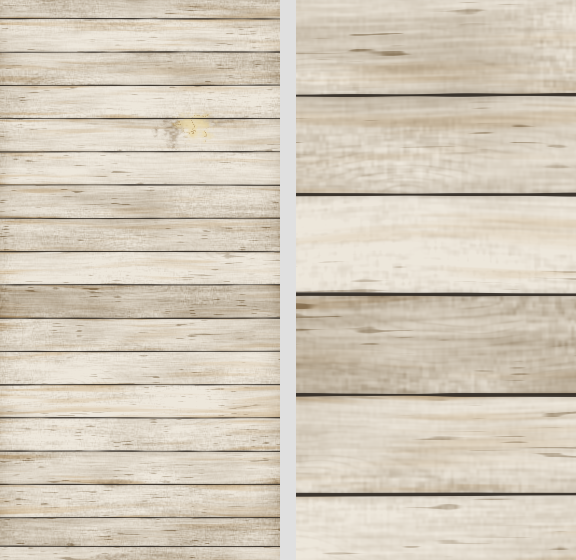
Left, the full canvas; right, a detail of the centre.
This texture is drawn by a Shadertoy shader. Its source:

```glsl
float hash(vec2 p) {
    vec3 q = fract(vec3(p.xyx) * 0.1031);
    q += dot(q, q.yzx + 33.33);
    return fract((q.x + q.y) * q.z);
}

float noise(vec2 p) {
    vec2 i = floor(p), f = fract(p);
    f = f * f * (3.0 - 2.0 * f);
    return mix(mix(hash(i), hash(i + vec2(1, 0)), f.x),
               mix(hash(i + vec2(0, 1)), hash(i + vec2(1, 1)), f.x), f.y);
}

float fbm(vec2 p) {
    float sum = 0.0, amp = 0.5;
    for (int i = 0; i < 4; i++) {
        sum += amp * noise(p);
        p = p * 2.03 + 17.3;
        amp *= 0.5;
    }
    return sum / 0.9375;
}

// Soft ragged spot, 1 in its middle
float spot(vec2 p, vec2 centre, vec2 size) {
    float ragged = 1.8 * (fbm(p * vec2(90, 130)) - 0.5);
    return 1.0 - smoothstep(0.2, 1.2, length((p - centre) / size) + ragged);
}

// Average paint wear of each plank, top to bottom
const float plankWear[18] = float[18](
    0.36, 0.25, 0.43, 0.20, 0.24, 0.22, 0.38, 0.41, 0.16,
    0.58, 0.34, 0.25, 0.16, 0.24, 0.29, 0.32, 0.44, 0.27);

void mainImage(out vec4 fragColor, in vec2 fragCoord) {
    float px = 1.0 / iResolution.y;
    vec2 p = fragCoord * px;
    vec2 uv = fragCoord / iResolution.xy;

    // Plank rows, barely bowed, with a narrower one near the bottom
    float row = (1.0 - p.y - 0.0335) / 0.0594 + 0.14 * smoothstep(0.075, 0.025, p.y);
    row += 0.012 * (noise(vec2(p.x * 6.0, floor(row + 0.5) * 7.0 + 20.0)) - 0.5);
    float id = floor(row) + 1.0;
    float across = fract(row);
    float seamDist = min(across, 1.0 - across) * 0.0594;
    float seed = hash(vec2(id, 5.0));

    // Wood coordinates differ from plank to plank
    vec2 wood = p + vec2(seed * 9.0, id * 0.37);
    wood.y += 0.008 * (noise(wood * vec2(8, 22)) - 0.5);

    // Cloudy wear and long grain streaks
    float wear = plankWear[int(clamp(id, 0.0, 17.0))] - 0.09;
    float cloud = fbm(wood * vec2(10, 30));
    wear += 0.55 * (cloud - 0.5);
    wear += 0.32 * (fbm(wood * vec2(6, 150)) - 0.5);
    wear += 0.2 * (noise(wood * vec2(30, 520)) - 0.5);

    // Long arched growth rings around a point on a plank edge
    vec2 arch = vec2(p.x - 0.05 - 0.4 * seed, across - step(0.5, hash(vec2(id, 9.0))));
    float radius = length(arch * vec2(6.0, 1.2)) + 0.35 * cloud;
    float rings = pow(0.5 + 0.5 * sin(radius * 66.0), 3.0);
    wear += 0.26 * rings * exp(-1.5 * radius) * smoothstep(0.4, 0.7, noise(wood * vec2(26, 90)));

    // Crisp weave of saw marks and rough speckle
    float sawn = smoothstep(0.3, 0.7, noise(wood * vec2(10, 30) + 40.0));
    float weave = noise(wood * vec2(520, 240)) + noise(wood * vec2(170, 560)) - 1.0;
    wear += (0.08 + 0.14 * sawn) * weave;

    // Sparse hairline scratches along the grain
    float scratch = smoothstep(0.78, 0.95, noise(wood * vec2(45, 540) + 90.0));
    wear += 0.5 * scratch * smoothstep(0.4, 0.65, noise(wood * vec2(14, 50) + 7.0));

    // Grime along plank edges and the outer border
    wear += 0.2 * exp(-seamDist / 0.003) * noise(vec2(p.x * 22.0, id * 3.0));
    float border = min(min(uv.x, 1.0 - uv.x) * 0.5, min(p.y, 1.0 - p.y));
    wear += 0.25 * exp(-border / 0.02);
    wear = max(wear, 0.0);
    wear *= 0.72 + 0.6 * wear;

    vec3 paint = vec3(0.93, 0.905, 0.86);
    vec3 bareWood = vec3(0.67, 0.61, 0.52);
    vec3 color = mix(paint, bareWood, min(wear, 1.4));

    // Warm stains in thin lines along the grain
    float stain = smoothstep(0.5, 0.8, fbm(wood * vec2(6, 110) + 60.0));
    stain *= 0.3 + 0.6 * exp(-seamDist / 0.008) + 0.4 * exp(-uv.x * 8.0);
    color *= mix(vec3(1), vec3(0.88, 0.79, 0.65), min(stain, 1.0));

    // Resin knot with a dark smudge, then small knots
    float resin = spot(p, vec2(0.347, 0.774), vec2(0.034, 0.024));
    float crack = smoothstep(0.03, 0.0, abs(fbm(p * vec2(45, 60)) - 0.5));
    float smudge = spot(p, vec2(0.308, 0.765), vec2(0.028, 0.023));
    smudge += 0.5 * spot(p, vec2(0.385, 0.784), vec2(0.04, 0.012));
    smudge += 0.7 * spot(p, vec2(0.205, 0.139), vec2(0.034, 0.009));
    smudge += 0.7 * spot(p, vec2(0.208, 0.004), vec2(0.034, 0.010));
    smudge += 0.5 * spot(p, vec2(0.262, 0.904), vec2(0.035, 0.008));
    float fleck = noise(p * vec2(200, 330));
    color = mix(color, vec3(0.54, 0.45, 0.34), min(smudge, 1.0) * (0.15 + 0.65 * fleck));
    color = mix(color, vec3(0.92, 0.85, 0.65), 0.75 * resin);
    color = mix(color, vec3(0.62, 0.48, 0.27), 0.55 * resin * crack);

    // Thin dark gaps between planks
    float halfGap = 0.0005 + 0.0007 * noise(vec2(p.x * 30.0, floor(row + 0.5) * 5.0 + 20.0));
    float gap = 1.0 - smoothstep(-0.6 * px, 0.6 * px, seamDist - halfGap);
    color *= 1.0 - 0.15 * exp(-seamDist / 0.0013);
    color = mix(color, vec3(0.19, 0.165, 0.14), 0.92 * gap);

    fragColor = vec4(clamp(color, 0.0, 1.0), 1.0);
}
```
